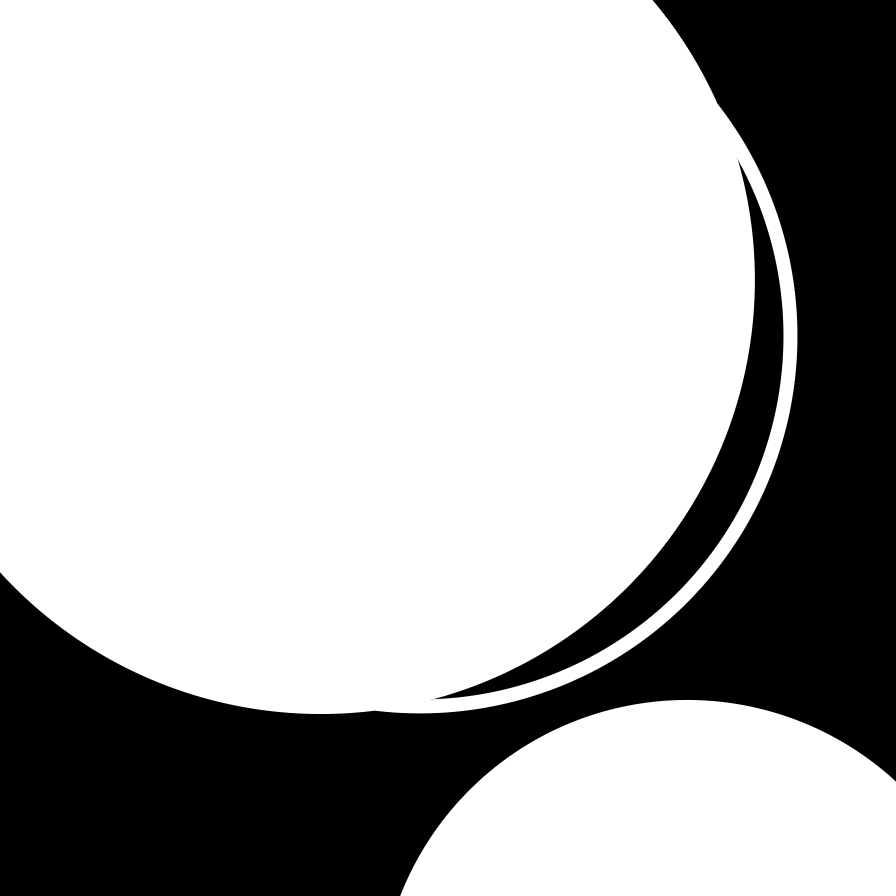
Give the GLSL for this background, as a Shadertoy shader.

```glsl
float circle(vec2 p, vec2 center, float radius) {
    return length(p - center) - radius;
}

void mainImage(out vec4 fragColor, in vec2 fragCoord) {
    vec2 uv = fragCoord / iResolution.xy;
    float pixel = 1.0 / iResolution.y;

    // Large disc and the thin ring offset behind it
    float disc = circle(uv, vec2(0.3581, 0.6875), 0.4844);
    float ring = abs(circle(uv, vec2(0.4688, 0.625), 0.4134)) - 0.0078;

    // Smaller disc rising from the lower edge
    float lowerDisc = circle(uv, vec2(0.7669, -0.125), 0.3438);

    // White shapes on black, with one pixel of edge smoothing
    float shape = min(min(disc, ring), lowerDisc);
    float coverage = clamp(0.5 - shape / pixel, 0.0, 1.0);
    fragColor = vec4(vec3(coverage), 1.0);
}
```
